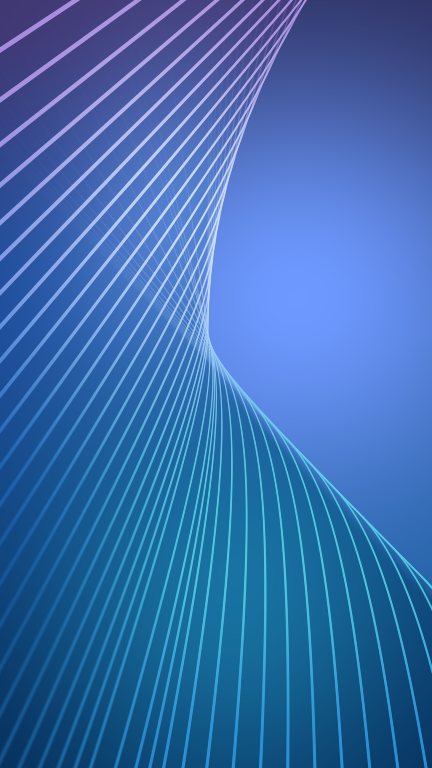
Reproduce this background procedurally as a Shadertoy shader.

```glsl
// A twisted ribbon of fine bright strands over a soft blue and teal glow.
// Each strand touches a curved fold line at its own height, then bends away
// towards the left or the bottom; past the fold it fades out as a ghost.

// Fold of the ribbon at depth y: x position and slope dx/dy
vec2 fold(float y) {
    float d = y - 0.764;
    if (d < 0.0) return vec2(0.4815 + 0.389 * d * d, 0.778 * d);
    float r = sqrt(d * d + 0.00676);
    return vec2(0.3993 + r, d / r);
}

float glow(vec2 p, vec2 centre, vec2 radius) {
    vec2 v = (p - centre) / radius;
    return exp(-dot(v, v));
}

// Open space to the right of the fold
vec3 openSpace(vec2 p) {
    vec3 col = mix(vec3(0.15, 0.15, 0.32), vec3(0.10, 0.36, 0.60), smoothstep(0.0, 1.4, p.y));
    return mix(col, vec3(0.43, 0.60, 1.0), glow(p, vec2(0.69, 0.69), vec2(0.57, 0.53)));
}

// Surface behind the strands
vec3 ribbonSurface(vec2 p) {
    vec3 col = mix(vec3(0.25, 0.21, 0.44), vec3(0.10, 0.28, 0.58), smoothstep(0.0, 0.7, p.y));
    col = mix(col, vec3(0.02, 0.16, 0.34), smoothstep(0.7, 1.78, p.y));
    col = mix(col, vec3(0.38, 0.55, 0.88), 0.85 * glow(p, vec2(0.44, 0.54), vec2(0.31, 0.40)));
    return mix(col, vec3(0.10, 0.49, 0.67), 0.85 * glow(p, vec2(0.54, 1.36), vec2(0.46, 0.50)));
}

vec3 strandColour(vec2 p) {
    vec3 col = mix(vec3(0.70, 0.57, 0.92), vec3(0.42, 0.62, 0.93), smoothstep(0.1, 0.9, p.y));
    vec3 low = mix(vec3(0.12, 0.42, 0.75), vec3(0.34, 0.83, 0.91), smoothstep(0.0, 0.5, p.x));
    low = mix(low, vec3(0.18, 0.60, 0.88), smoothstep(1.3, 1.75, p.y));
    col = mix(col, low, smoothstep(0.6, 1.15, p.y));
    return mix(col, vec3(0.88, 0.95, 1.0), 0.9 * glow(p, vec2(0.44, 0.50), vec2(0.32, 0.38)));
}

// Combined coverage of all strands
float strands(vec2 p, float pixel) {
    float clear = 1.0;
    float corner = smoothstep(0.7, 1.6, p.y) * (1.0 - smoothstep(0.0, 0.45, p.x));
    for (int i = 0; i < 44; i++) {
        float k = float(i) - 27.0;
        float touchY = 0.787 + 0.00278 * k * abs(k);
        vec2 edge = fold(touchY);
        float d = p.y - touchY;

        // Slope eases from the fold's tangent to the strand's far direction
        float far = 0.031 * k - 0.234 - 0.48 * exp(-(k + 26.0) / 4.0);
        float ease = 0.2315 / (0.2315 + max(d, 0.0));
        float x = edge.x + d * mix(far, edge.y, ease);
        float slope = mix(far, edge.y, ease * ease);
        float dist = abs(p.x - x) / sqrt(1.0 + slope * slope);

        // Strands widen away from the fold and lose focus in the low corner
        float halfWidth = 0.001 + 0.0026 * max(d, 0.0) + 0.00006 * abs(k);
        float soft = 0.6 * pixel + 0.004 * corner;
        float cover = 1.0 - smoothstep(halfWidth - soft, halfWidth + soft, dist);
        cover *= min(1.0, 2.0 * halfWidth / pixel) * exp(min(d, 0.0) / 0.17);
        clear *= 1.0 - 0.88 * cover;
    }
    return (1.0 - clear) * mix(1.0, 0.4, corner);
}

void mainImage(out vec4 fragColor, in vec2 fragCoord) {
    // x runs 0..1 to the right, y runs 0..1.778 down from the top
    vec2 uv = fragCoord / iResolution.xy;
    vec2 p = vec2(uv.x, (1.0 - uv.y) * 16.0 / 9.0);
    float pixel = 1.0 / iResolution.x;

    vec2 edge = fold(p.y);
    float side = (p.x - edge.x) / sqrt(1.0 + edge.y * edge.y);
    float open = smoothstep(-0.035, 0.006, side);
    vec3 col = mix(ribbonSurface(p), openSpace(p), open);
    col = mix(col, strandColour(p), strands(p, pixel));
    fragColor = vec4(col, 1.0);
}
```
